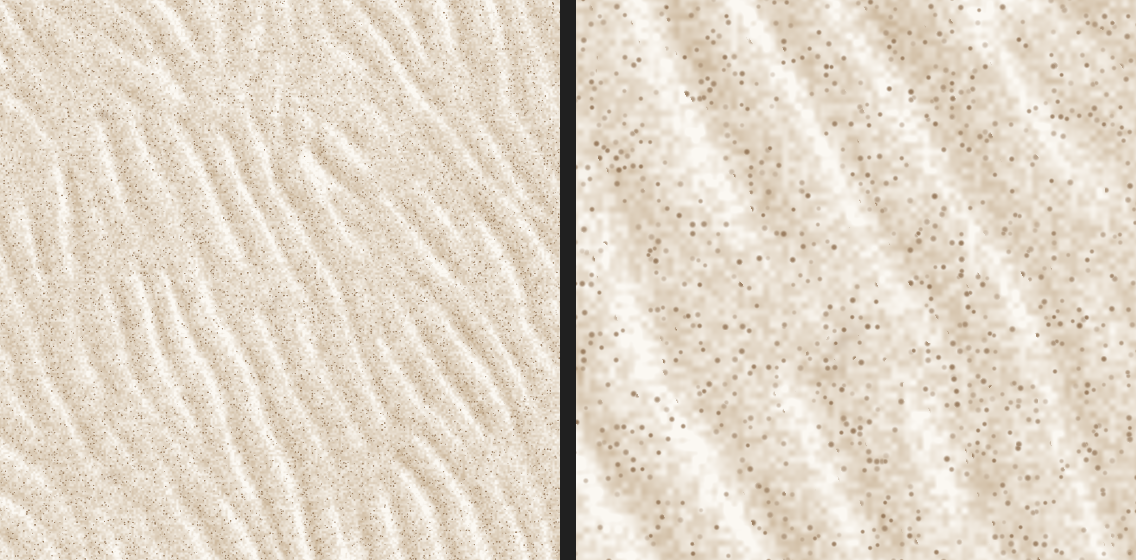
Left: the whole. Right: its middle third, enlarged.
This texture is drawn by a Shadertoy shader. Its source:

```glsl
// Pale wind-rippled sand with fine grain, dark specks and a few bits of debris.
#define RIPPLE_FREQ 15.5
#define RIPPLE_ANGLE 0.40
#define ANGLE_SPREAD 1.25
#define RIPPLE_CONTRAST 0.95
#define GRAIN_SCALE 262.0
#define GRAIN_CONTRAST 2.7
#define SPECK_SCALE 200.0
#define SPECK_CHANCE 0.10
#define SAND_COLOR vec3(0.907, 0.866, 0.808)
#define TONE_STEP vec3(0.036, 0.050, 0.067)
#define SPECK_COLOR vec3(0.57, 0.45, 0.33)

const float TAU = 6.2831853;

vec3 hash3(vec2 p) {
    vec3 q = fract(p.xyx * vec3(0.1031, 0.1030, 0.0973));
    q += dot(q, q.yxz + 33.33);
    return fract((q.xxy + q.yzz) * q.zyx);
}

float valueNoise(vec2 p) {
    vec2 i = floor(p), f = fract(p);
    f = f * f * (3.0 - 2.0 * f);
    float low = mix(hash3(i).x, hash3(i + vec2(1, 0)).x, f.x);
    float high = mix(hash3(i + vec2(0, 1)).x, hash3(i + vec2(1, 1)).x, f.x);
    return mix(low, high, f.y);
}

vec2 direction(float angle) { return vec2(cos(angle), sin(angle)); }

vec2 complexMul(vec2 a, vec2 b) {
    return vec2(a.x * b.x - a.y * b.y, a.x * b.y + a.y * b.x);
}

// Sum of oriented waves from scattered kernels; its argument is the ripple phase.
vec2 ripplePhasor(vec2 p) {
    vec2 across = direction(RIPPLE_ANGLE), along = vec2(-across.y, across.x);
    vec2 cellSize = vec2(0.10, 0.19);
    vec2 cell = floor(vec2(dot(p, across), dot(p, along)) / cellSize);
    vec2 sum = vec2(0.0);
    for (int y = -1; y <= 1; y++)
    for (int x = -1; x <= 1; x++)
    for (int k = 0; k < 2; k++) {
        vec2 id = cell + vec2(x, y);
        vec3 rnd = hash3(id + 61.0 + 37.0 * float(k));
        vec2 local = (id + rnd.xy) * cellSize;
        vec2 center = across * local.x + along * local.y;
        vec2 d = p - center;
        vec2 stretched = vec2(dot(d, across), dot(d, along)) / cellSize;
        float weight = pow(max(0.0, 1.0 - dot(stretched, stretched)), 3.0);
        float bend = valueNoise(center * 4.5 + 17.0) - 0.5;
        vec2 normal = direction(RIPPLE_ANGLE + ANGLE_SPREAD * bend);
        float phase = TAU * RIPPLE_FREQ * (dot(normal, d) + local.x);
        sum += weight * direction(phase + 3.6 * (rnd.z - 0.5));
    }
    return sum;
}

// Slow rise to a bright crest, then a quick drop into shade.
float rippleTone(vec2 p) {
    vec2 wobble = vec2(valueNoise(p * 9.0), valueNoise(p * 9.0 + 43.0)) - 0.5;
    vec2 z = ripplePhasor(p + 0.016 * wobble + 2.0);
    float size = length(z);
    vec2 first = z / max(size, 0.0001);
    vec2 second = complexMul(first, first);
    float saw = -(first.y + 0.36 * second.y);
    float strength = smoothstep(0.0, 0.8, size);
    strength *= 0.3 + 1.15 * valueNoise(p * 7.0 + 80.0);
    return strength * (saw + 0.55 * smoothstep(0.6, 1.3, saw));
}

// One layer of soft dark grains, at most one per cell.
float specks(vec2 p, float chance) {
    vec2 id = floor(p);
    vec3 place = hash3(id + 5.0), look = hash3(id + 211.0);
    float radius = mix(0.34, 0.52, look.y);
    float dist = length(fract(p) - mix(vec2(0.38), vec2(0.62), place.xy));
    float spot = 1.0 - smoothstep(radius * 0.25, radius, dist);
    return spot * step(look.x, chance) * mix(0.25, 1.0, look.z);
}

// Small smudges where dark debris gathers.
float debris(vec2 p) {
    vec2 grid = p * 3.2 + 9.0, id = floor(grid);
    vec3 rnd = hash3(id + 130.0);
    vec2 d = (fract(grid) - mix(vec2(0.2), vec2(0.8), rnd.xy)) / 3.2;
    vec2 axis = direction(TAU * rnd.z);
    d = vec2(dot(d, axis), 1.7 * dot(d, vec2(-axis.y, axis.x)));
    return step(rnd.z, 0.55) * exp(-dot(d, d) / 0.00016);
}

void mainImage(out vec4 fragColor, in vec2 fragCoord) {
    vec2 p = fragCoord / iResolution.y;

    // Relief, broad mottling and grain, in steps of tone.
    float relief = rippleTone(p);
    float tone = RIPPLE_CONTRAST * relief;
    tone += 0.6 * (valueNoise(p * 6.0 + 30.0) - 0.5);
    tone += 0.9 * (valueNoise(p * 42.0 + 12.0) - 0.5);
    tone += GRAIN_CONTRAST * (valueNoise(p * GRAIN_SCALE) - 0.5);
    vec3 color = SAND_COLOR + TONE_STEP * clamp(tone, -3.5, 2.1);

    // Specks gather in the shade and around debris.
    float smudge = debris(p);
    float chance = SPECK_CHANCE * (1.0 - 0.6 * clamp(relief, -1.0, 1.3)) + 0.3 * smudge;
    vec2 turned = mat2(0.8, 0.6, -0.6, 0.8) * p + 3.0;
    float dark = max(specks(p * SPECK_SCALE, chance), specks(turned * SPECK_SCALE, chance));
    dark = max(0.9 * dark, 0.5 * smudge * valueNoise(p * 110.0));
    fragColor = vec4(mix(color, SPECK_COLOR, dark), 1.0);
}
```
